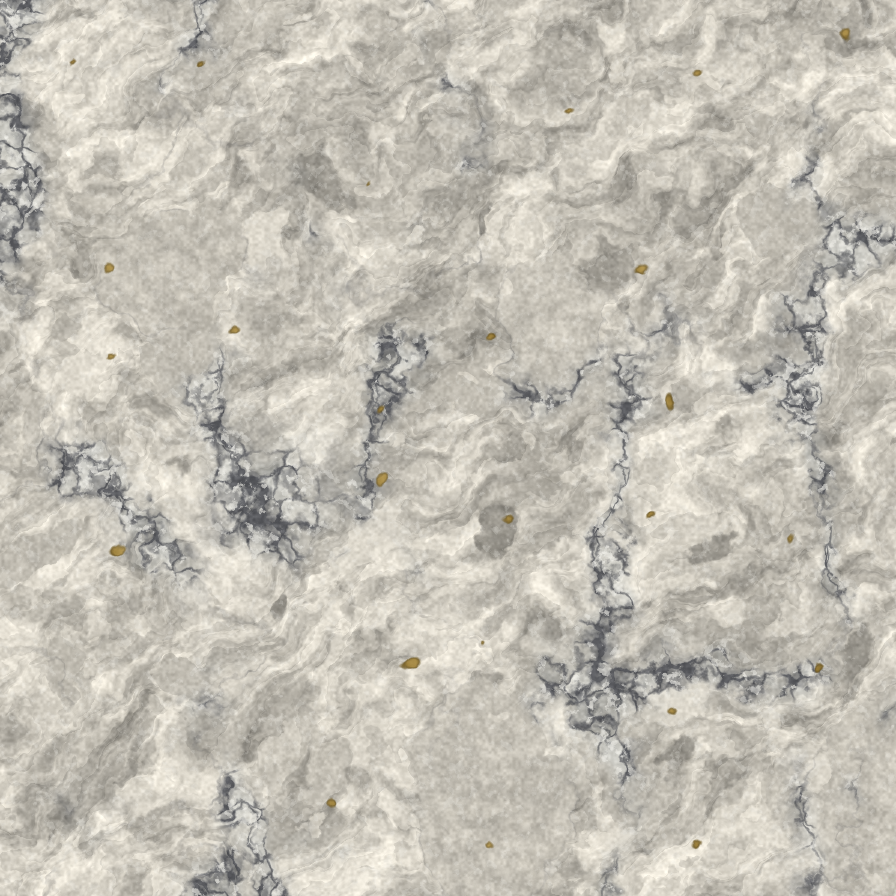
Write a WebGL 2 fragment shader that draws this texture.

```glsl
#version 300 es
precision highp float;
// Polished quartz slab: folded cream and beige matrix built from warped noise,
// scattered pebbles, chips and gold flecks, and ragged blue-grey veins that
// follow cell borders and split into small outlined grains.

#define STREAK_ANGLE 0.55
#define LUMP_FREQ vec2(11.0, 16.0)
#define CREAM 0.88
#define BEIGE 0.755
#define VEIN_FREQ vec2(4.2, 2.8)
#define VEIN_SPREAD 0.023
#define GRAIN_FREQ 36.0
#define GRAIN_LINE 0.0026
#define GRIT 0.10
#define STONE_TINT vec3(1.0, 0.976, 0.92)
#define VEIN_COLOR vec3(0.31, 0.315, 0.335)
#define GOLD_COLOR vec3(0.63, 0.51, 0.22)

uniform vec2 u_resolution;
out vec4 fragColor;

vec2 hash2(vec2 p) {
    vec3 q = fract(p.xyx * vec3(0.1031, 0.1030, 0.0973));
    q += dot(q, q.yzx + 33.33);
    return fract((q.xx + q.yz) * q.zy);
}
mat2 rotation(float a) { return mat2(cos(a), -sin(a), sin(a), cos(a)); }

// Soft-edged fill of a signed distance.
float inside(float d, float soft) { return 1.0 - smoothstep(-soft, soft, d); }

float noise(vec2 p) {
    vec2 i = floor(p), f = fract(p);
    f = f * f * (3.0 - 2.0 * f);
    float low = mix(hash2(i).x, hash2(i + vec2(1, 0)).x, f.x);
    float high = mix(hash2(i + vec2(0, 1)).x, hash2(i + vec2(1, 1)).x, f.x);
    return mix(low, high, f.y);
}
float fbm(vec2 p) {
    float sum = 0.0, amp = 0.5;
    for (int i = 0; i < 5; i++) {
        p = mat2(1.6, 1.2, -1.2, 1.6) * p + 17.3;
        sum += amp * noise(p * 0.5);
        amp *= 0.5;
    }
    return sum;
}
vec2 fbm2(vec2 p) { return vec2(fbm(p), fbm(p + 41.7)) - 0.485; }

// Cell pattern: x = distance to the border, y = random value of the cell.
vec2 cells(vec2 p) {
    float first = 9.0, second = 9.0, id = 0.0;
    for (int k = 0; k < 9; k++) {
        vec2 c = floor(p) + vec2(k % 3 - 1, k / 3 - 1), h = hash2(c + 11.0);
        float d = length(c + 0.1 + 0.8 * h - p);
        second = min(second, max(first, d));
        if (d < first) { first = d; id = fract(h.x * 7.0 + h.y * 5.0); }
    }
    return vec2(0.5 * (second - first), id);
}

// Scattered ovals: x = signed distance, y = random value of the oval.
vec2 scatter(vec2 p, float freq, float share, vec2 radii, float seed) {
    vec2 best = vec2(1.0, 0.0);
    for (int i = 0; i < 9; i++) {
        vec2 c = floor(p * freq) + vec2(i % 3 - 1, i / 3 - 1);
        vec2 h = hash2(c + seed), k = hash2(c + seed + 57.0);
        vec2 o = rotation(STREAK_ANGLE + 1.8 * (k.y - 0.5)) * (p - (c + 0.2 + 0.6 * h) / freq);
        float d = length(o * vec2(0.8, 1.25)) - mix(radii.x, radii.y, fract(k.y * 7.0));
        if (k.x < share && d < best.x) best = vec2(d, h.x);
    }
    return best;
}

void main() {
    vec2 p = gl_FragCoord.xy / u_resolution.y;
    float soft = max(1.0 / u_resolution.y, 0.0016);
    vec2 bend = fbm2(p * 8.0), ripple = fbm2(p * 32.0 + 9.0), fray = fbm2(p * 90.0 + 5.0);
    // Matrix: cream lumps, diagonal streaks, fold shadows and dim hollows
    vec2 s = rotation(STREAK_ANGLE) * (p + 0.11 * bend + 0.035 * ripple);
    float lumps = 0.58 * fbm(s * LUMP_FREQ + 3.0) + 0.42 * fbm(s * LUMP_FREQ * 2.7 + 8.0);
    float streaks = fbm(s * vec2(30.0, 75.0) + 20.0) - 0.485;
    float fold = fract(5.0 * fbm(s * vec2(13.0, 24.0) + 50.0));
    fold *= 1.0 - smoothstep(0.88, 1.0, fold);
    float hollow = smoothstep(0.55, 0.68, fbm(s * vec2(18.0, 34.0) + 90.0));
    float tone = mix(BEIGE, CREAM, smoothstep(0.43, 0.53, lumps));
    tone += 0.30 * streaks - 0.09 * (fold - 0.3) - 0.11 * hollow;
    // Pebbles from large to small, then a few brown ones
    vec2 r = p + 0.08 * bend + 0.035 * ripple + 0.012 * fray;
    vec2 big = scatter(r, 2.3, 0.38, vec2(0.06, 0.11), 5.0);
    vec2 mid = scatter(r, 6.0, 0.36, vec2(0.018, 0.042), 83.0);
    vec2 chip = scatter(r, 17.0, 0.45, vec2(0.004, 0.015), 301.0);
    vec2 brown = scatter(r, 4.5, 0.2, vec2(0.012, 0.024), 147.0);
    float mottle = 0.24 * (fbm(p * 75.0) - 0.485);
    tone = mix(tone, (big.y < 0.6 ? 0.765 : 0.86) + mottle, 0.8 * inside(big.x, soft));
    tone = mix(tone, (mid.y < 0.35 ? 0.74 : 0.875) + 0.4 * mottle, 0.85 * inside(mid.x, soft));
    tone = mix(tone, mix(0.68, 0.9, sqrt(chip.y)) + 0.4 * mottle, 0.7 * inside(chip.x, soft));
    tone = mix(tone, 0.57 + mottle, 0.85 * inside(brown.x, 2.0 * soft));
    vec3 color = tone * STONE_TINT;
    // Vein zones along tall cell borders and pebble rims, broken into patches
    float patches = smoothstep(0.43, 0.57, fbm(p * 5.5 + 70.0));
    vec2 v = p + 0.15 * bend + 0.06 * ripple + 0.02 * fray;
    float border = cells(v * VEIN_FREQ + 4.0).x / 3.4;
    float rim = abs(big.x);
    float zone = patches * exp(-pow(min(border, rim + 0.008) / VEIN_SPREAD, 2.0));
    // Small outlined grains, cracks and smudges inside the zones
    vec2 grain = cells((p + 0.05 * bend + 0.045 * ripple + 0.012 * fray) * GRAIN_FREQ);
    color = mix(color, mix(0.60, 0.92, grain.y) * vec3(0.98, 0.99, 0.975), 0.6 * zone);
    float rough = 0.3 + 1.4 * fbm(p * 40.0 + 6.0);
    float outline = 1.0 - smoothstep(0.0, GRAIN_LINE * rough + soft, grain.x / GRAIN_FREQ);
    float crack = 1.0 - smoothstep(0.0, 0.004 * rough + soft, min(border, rim * 1.3));
    crack *= (0.2 + 0.6 * patches) * smoothstep(0.38, 0.6, fbm(p * 14.0 + 60.0));
    float smudge = smoothstep(0.48, 0.64, fbm(p * 48.0 + 31.0)) * zone;
    float dark = max(outline * smoothstep(0.2, 0.8, zone) * min(rough, 1.0), crack);
    color = mix(color, VEIN_COLOR, min(0.8 * dark + 0.5 * smudge, 0.9));
    // Crystal glints and fine mineral grit
    float glint = smoothstep(0.58, 0.70, fbm(p * 130.0 + 12.0));
    color = mix(color, vec3(0.91, 0.905, 0.88), glint * (0.25 + 0.45 * zone));
    color += GRIT * (noise(p * 300.0) - 0.5) + GRIT * (fbm(p * 150.0 + 8.0) - 0.485);
    // Gold flecks with a darker edge
    vec2 fleck = scatter(p + 0.012 * ripple + 0.006 * fray, 6.0, 0.6, vec2(0.002, 0.008), 211.0);
    vec3 gold = GOLD_COLOR * mix(0.7, 1.0, inside(fleck.x + 0.002, 0.002)) + mottle;
    color = mix(color, gold, 0.9 * inside(fleck.x, soft));
    fragColor = vec4(clamp(color, 0.0, 1.0), 1.0);
}
```
